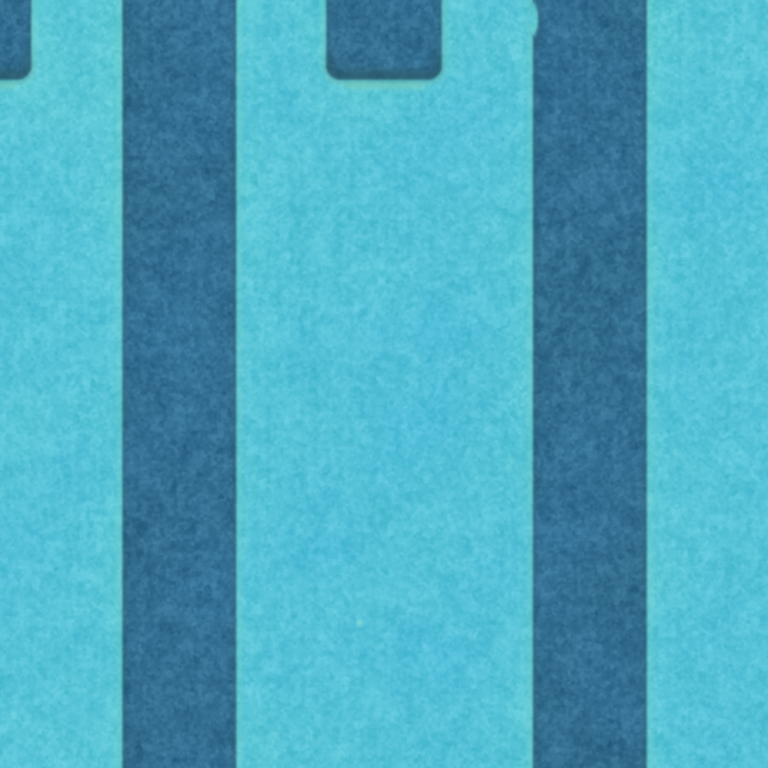
Give the GLSL for this pattern, as a Shadertoy shader.

```glsl
// Cyan fabric panels divided by deep blue vertical stripes, with rounded
// notches hanging from the top edge. Stripes and notches repeat with one period;
// signed distances shape the edges, cellular noise and sines add the grain.

const float PERIOD = 0.5345;
const float STRIPE_X = 0.2335;
const float HALF_WIDTH = 0.0735;

const vec3 CYAN = vec3(0.315, 0.745, 0.850);
const vec3 TEAL = vec3(0.375, 0.795, 0.835);
const vec3 BLUE = vec3(0.210, 0.445, 0.590);
const vec3 SLATE = vec3(0.180, 0.405, 0.515);
const vec3 SEAM = vec3(0.190, 0.390, 0.440);
const vec3 PALE = vec3(0.480, 0.800, 0.740);

vec2 hash2(vec2 p) {
    vec3 q = fract(p.xyx * vec3(0.1031, 0.1030, 0.0973));
    q += dot(q, q.yzx + 33.33);
    return fract((q.xx + q.yz) * q.zy);
}

// Soft cellular noise: each scattered point spreads its own random shade
float cellular(vec2 p) {
    vec2 cell = floor(p), f = fract(p);
    float sum = 0.0, weight = 0.0;
    for (int j = -1; j <= 1; j++)
        for (int i = -1; i <= 1; i++) {
            vec2 o = vec2(i, j);
            vec2 d = o + hash2(cell + o) - f;
            float w = exp(-5.0 * dot(d, d));
            sum += w * (hash2(cell + o + 57.0).x - 0.5);
            weight += w;
        }
    return sum / weight;
}

// Slow uneven dye made of layered sines
float dye(vec2 p) {
    float sum = 0.0, gain = 0.5;
    for (int i = 0; i < 4; i++) {
        sum += gain * sin(p.x + 1.3 * sin(p.y)) * cos(p.y - 0.7 * p.x);
        p = mat2(1.5, 1.1, -1.1, 1.5) * p + 1.7;
        gain *= 0.6;
    }
    return sum;
}

float grain(vec2 p) {
    return 0.55 * cellular(p * 230.0) + 0.50 * cellular(p * 125.0 + 7.0)
         + 0.35 * cellular(p * 50.0 + 3.0);
}

float roundBox(vec2 p, vec2 halfSize, float radius) {
    vec2 q = abs(p) - halfSize + radius;
    return length(max(q, 0.0)) + min(max(q.x, q.y), 0.0) - radius;
}

// Horizontal offset from the nearest repeated centre line
float repeatX(float x, float centre) {
    return mod(x - centre + 0.5 * PERIOD, PERIOD) - 0.5 * PERIOD;
}

float band(float d, float width) {
    return exp(-d * d / (width * width));
}

void mainImage(out vec4 fragColor, in vec2 fragCoord) {
    vec2 uv = fragCoord / iResolution.xy;
    float soft = max(0.0028, 0.8 / iResolution.y);

    // Stripes, with a small panel bulge at the upper right
    float stripe = abs(repeatX(uv.x, STRIPE_X)) - HALF_WIDTH;
    float bulge = length((uv - vec2(0.690, 0.975)) * vec2(1.0, 0.45)) - 0.0115;
    stripe = max(stripe, -bulge);

    // Notches over the left and middle panels
    vec2 notchPos = vec2(repeatX(uv.x, 0.5), uv.y - 1.0);
    float notch = roundBox(notchPos, vec2(0.0745, 0.103), 0.018);
    notch = uv.x < 0.8 ? notch : 1.0;
    float d = min(stripe, notch);
    float inside = 1.0 - smoothstep(-soft, soft, d);

    // Cloth colours: teal near edges and the top, blue toward panel centres
    float blotch = dye(uv * vec2(11.0, 9.0));
    float fine = grain(uv);
    float weave = 0.004 * sin(uv.x * 410.0) + 0.002 * sin(uv.y * 370.0);
    float rim = exp(-max(d, 0.0) / 0.035);
    float tealAmount = 0.32 + 0.45 * rim + 0.25 * smoothstep(0.75, 1.0, uv.y) + 0.35 * blotch;
    vec3 panel = mix(CYAN, TEAL, clamp(tealAmount, 0.0, 1.0));
    panel += vec3(0.13, 0.08, 0.07) * fine + weave;
    float slateAmount = 0.28 + 0.5 * blotch + 0.3 * exp(min(d, 0.0) / 0.010);
    vec3 trough = mix(BLUE, SLATE, clamp(slateAmount, 0.0, 1.0));
    trough += vec3(0.10, 0.12, 0.12) * fine + weave;

    // Pale rims, darker seams and the lit lip under each notch
    panel = mix(panel, PALE, 0.25 * band(d - 0.005, 0.004));
    float lipSpan = 1.0 - smoothstep(0.045, 0.062, abs(notchPos.x));
    float lip = band(notchPos.y + 0.112, 0.005) * lipSpan * step(uv.x, 0.8);
    panel = mix(panel, PALE, 0.55 * lip);
    vec3 color = mix(panel, trough, inside);
    color = mix(color, SEAM, 0.35 * band(d + 0.001, 0.003));
    float notchShade = band(notch + 0.006, 0.008) * smoothstep(-0.05, -0.10, notchPos.y);
    color = mix(color, SEAM * 0.85, 0.5 * notchShade);

    // A single pale fleck
    color = mix(color, PALE + 0.1, 0.6 * band(length(uv - vec2(0.468, 0.189)), 0.004));
    fragColor = vec4(clamp(color, 0.0, 1.0), 1.0);
}
```
